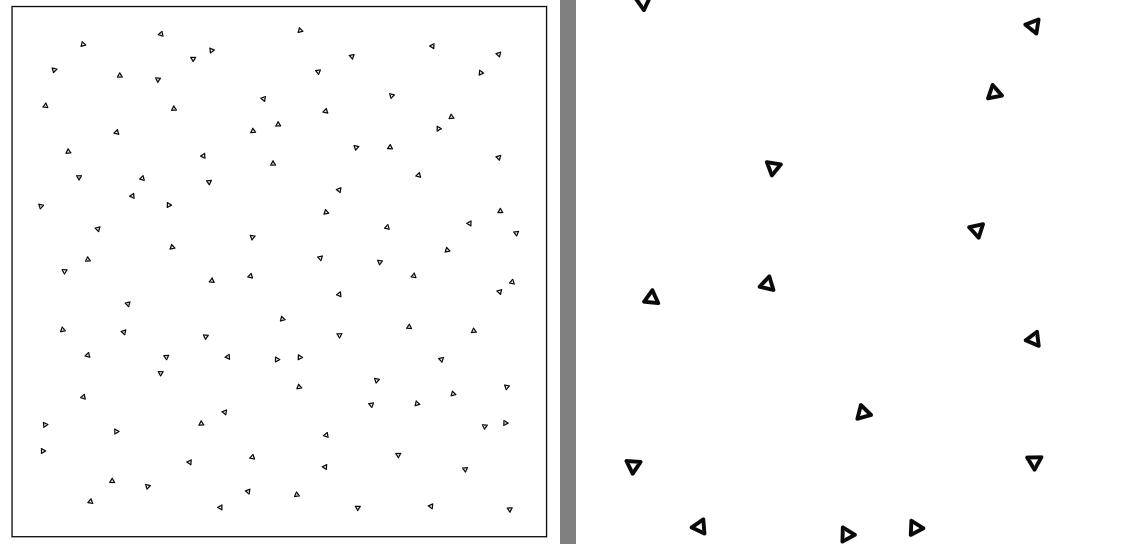
Left: the whole. Right: its middle third, enlarged.
Write a WebGL 2 fragment shader that draws this pattern.

```glsl
#version 300 es
precision highp float;
// Small outlined triangles, evenly scattered and randomly turned, in a thin square frame.

#define TRIANGLE_COUNT 100
#define TRIANGLE_RADIUS 0.0050
#define STROKE_WIDTH 0.0024
#define SCATTER 0.05
#define FRAME_HALF_SIZE vec2(0.4913, 0.4873)
#define FRAME_OFFSET vec2(-0.0013, 0.0007)
#define FRAME_MARGIN 0.035
#define INK vec3(0.04)
#define PAPER vec3(1.0)

uniform vec2 u_resolution;
out vec4 fragColor;

const float TAU = 6.2831853;

// Three independent random values in 0..1 from one index
vec3 hash3(float n) {
    vec3 v = fract(n * vec3(0.1031, 0.1030, 0.0973) + 0.37);
    v += dot(v, v.yzx + 33.33);
    return fract((v.xxy + v.yzz) * v.zyx);
}

// Distance to the outline of an equilateral triangle, folded onto one side
float triangleOutline(vec2 p, float radius, float turn) {
    float sector = TAU / 3.0;
    float angle = mod(atan(p.y, p.x + 1e-7) - turn, sector) - 0.5 * sector;
    vec2 q = length(p) * vec2(cos(angle), abs(sin(angle)));
    float halfSide = radius * sqrt(0.75);
    return length(vec2(q.x - 0.5 * radius, max(q.y - halfSide, 0.0)));
}

// Distance to the outline of a rectangle with square corners
float frameOutline(vec2 p, vec2 halfSize) {
    vec2 d = abs(p) - halfSize;
    return abs(max(d.x, d.y));
}

// Evenly spread low-discrepancy position, loosened by random jitter, in -1..1
vec2 scatterPoint(float n, vec2 jitter) {
    vec2 spread = fract(0.5 + n * vec2(0.75488, 0.56984));
    return 2.0 * clamp(spread + SCATTER * (jitter - 0.5), 0.0, 1.0) - 1.0;
}

void main() {
    float pixel = 1.0 / u_resolution.y;
    vec2 p = (gl_FragCoord.xy - 0.5 * u_resolution) * pixel - FRAME_OFFSET;

    float dist = frameOutline(p, FRAME_HALF_SIZE);

    // Nearest triangle outline
    vec2 field = FRAME_HALF_SIZE - FRAME_MARGIN;
    for (int i = 1; i <= TRIANGLE_COUNT; i++) {
        vec3 rnd = hash3(float(i));
        vec2 offset = p - field * scatterPoint(float(i), rnd.xy);
        if (dot(offset, offset) < 9.0 * TRIANGLE_RADIUS * TRIANGLE_RADIUS) {
            dist = min(dist, triangleOutline(offset, TRIANGLE_RADIUS, rnd.z * TAU));
        }
    }

    // Ink coverage with a one-pixel soft edge
    float ink = clamp((0.5 * STROKE_WIDTH - dist) / pixel + 0.5, 0.0, 1.0);
    fragColor = vec4(mix(PAPER, INK, ink), 1.0);
}
```
